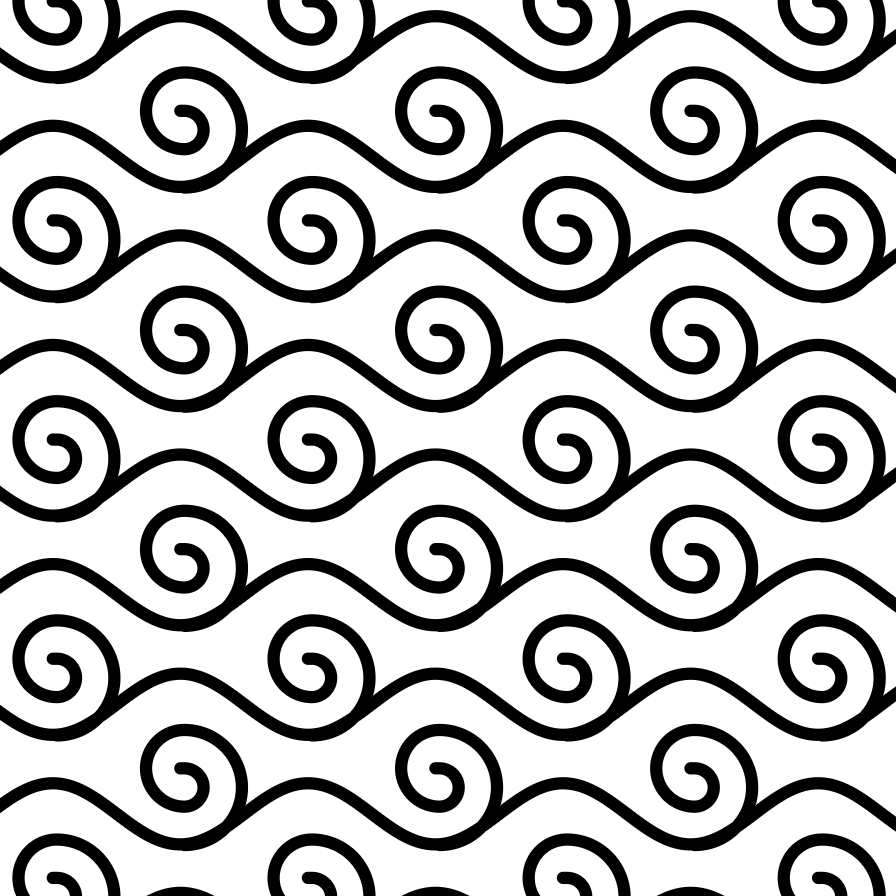
Give the GLSL for this pattern, as a Shadertoy shader.

```glsl
// Staggered rows of rolling wave lines, each trough curling up into a spiral.

const vec3  PAPER_COLOR = vec3(1.0);
const vec3  INK_COLOR   = vec3(0.0);
const float PERIOD      = 0.2847;               // horizontal distance between troughs
const float ROW_STEP    = 0.1223;               // vertical distance between rows
const vec2  ORIGIN      = vec2(0.2014, 0.8255); // trough of row zero, at mid height
const float AMPLITUDE   = 0.0341;
const float HALF_WIDTH  = 0.00684;              // half the line thickness
const vec2  CURL_CENTER = vec2(0.0044, 0.0294); // relative to the trough
const float COIL        = 0.0214;               // radius gained per half turn
const float TIP_LENGTH  = 0.0045;               // straight inner end of the curl
const float TAU         = 6.2831853;

// Distance to a sine wave with its trough at x = 0
float waveDistance(vec2 p) {
    float k = TAU / PERIOD;
    float height = -AMPLITUDE * cos(k * p.x);
    float slope = AMPLITUDE * k * sin(k * p.x);
    return abs(p.y - height) / sqrt(1.0 + slope * slope);
}

// Distance to the right (side = 1) or left (side = -1) half of a circle
float halfCircleDistance(vec2 p, float radius, float side) {
    return side * p.x > 0.0 ? abs(length(p) - radius)
                            : length(vec2(p.x, abs(p.y) - radius));
}

// Spiral of three growing half circles, alternating sides
float curlDistance(vec2 p) {
    vec2 tip = p - vec2(0.0, COIL);
    float d = length(vec2(tip.x - clamp(tip.x, -TIP_LENGTH, 0.0), tip.y));
    for (int i = 1; i <= 3; i++) {
        bool rightSide = i % 2 == 1;
        vec2 center = vec2(0.0, rightSide ? 0.0 : COIL);
        d = min(d, halfCircleDistance(p - center, float(i) * COIL, rightSide ? 1.0 : -1.0));
    }
    return d;
}

void mainImage(out vec4 fragColor, in vec2 fragCoord) {
    float pixel = 1.0 / iResolution.y;
    vec2 p = fragCoord * pixel - ORIGIN;

    // A curl reaches above its own row, so test the rows below and above
    float baseRow = floor(p.y / ROW_STEP);
    float d = 1.0;
    for (int i = 0; i < 2; i++) {
        float row = baseRow + float(i);
        float stagger = 0.5 * mod(row, 2.0);
        vec2 local = vec2((fract(p.x / PERIOD + stagger + 0.5) - 0.5) * PERIOD,
                          p.y - row * ROW_STEP);
        d = min(d, min(waveDistance(local), curlDistance(local - CURL_CENTER)));
    }

    // Antialiased ink
    float ink = clamp(0.5 - (d - HALF_WIDTH) / pixel, 0.0, 1.0);
    fragColor = vec4(mix(PAPER_COLOR, INK_COLOR, ink), 1.0);
}
```
